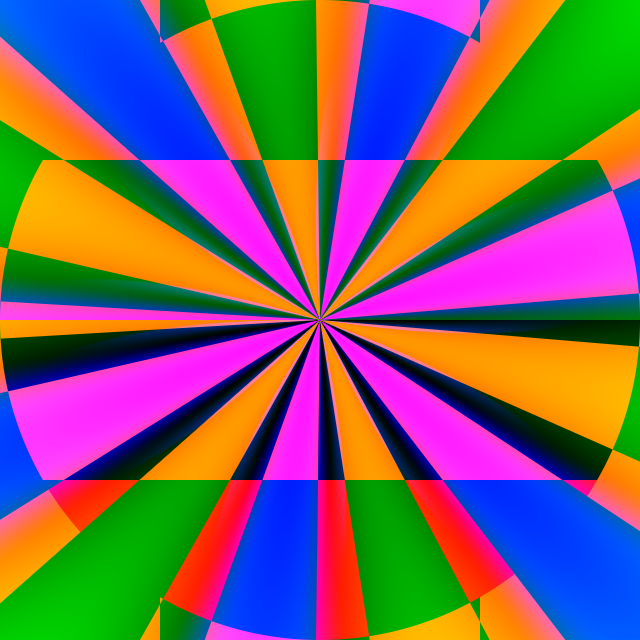
This background is drawn by a WebGL 2 fragment shader. Its source:

```glsl
#version 300 es
precision highp float;
// Psychedelic sunburst: smooth green and blue waves run around the centre,
// while the red channel is a hard ray pattern that is inverted inside
// a horizontal band of the disc and a vertical band beyond it.

uniform vec2 u_resolution;
out vec4 outColor;

const float TAU = 6.2831853;
const float DISC_RADIUS = 1.0;
const float BAND_HALF = 0.5;        // half size of both inverting bands
const float RAY_LEVEL = 0.5;        // wave height where a red ray begins
const float GREEN_MEAN = 0.33;
const float GREEN_SWING = 0.25;
const float GREEN_GROWTH = 0.14;    // brightening away from the centre
const float LOWER_SHADE = 0.33;     // green removed in the lower half disc
const vec2 BLUE_RANGE = vec2(-0.1, 0.85);
const float RIDGE_START = -0.75;    // wave height of the thin pink ridge
const float RIDGE_DRIFT = 1.0;
const float RIDGE_WIDTH = 0.6;
const float RIDGE_BLUE = 0.68;

// Antialiased coverage of a signed distance, positive inside.
float cover(float dist, float pixel) {
  return clamp(dist / pixel + 0.5, 0.0, 1.0);
}

// Soft-edged exclusive or.
float invertWhere(float value, float mask) {
  return mix(value, 1.0 - value, mask);
}

void main() {
  float size = min(u_resolution.x, u_resolution.y);
  float pixel = 2.0 / size;
  vec2 p = (2.0 * gl_FragCoord.xy - u_resolution) / size;
  float radius = max(length(p), 0.0001);
  float angle = atan(p.y, p.x);
  float wave = sin(TAU * angle);

  // Hard rays; the slope turns wave height into distance
  float slope = TAU * sqrt(1.0 - RAY_LEVEL * RAY_LEVEL) / radius;
  float rays = cover((abs(wave) - RAY_LEVEL) / slope, pixel);

  // Disc and bands that swap the red channel
  float disc = cover(DISC_RADIUS - radius, pixel);
  vec2 bands = vec2(cover(BAND_HALF - abs(p.x), pixel),
                    cover(BAND_HALF - abs(p.y), pixel));
  float red = invertWhere(rays, 1.0 - mix(bands.x, bands.y, disc));

  // Green wave, shaded between the rays in the lower half disc
  float lowerDisc = cover(-p.y, pixel) * disc;
  float green = GREEN_MEAN - GREEN_SWING * wave
              + GREEN_GROWTH * radius * radius
              - LOWER_SHADE * lowerDisc * (1.0 - rays);

  // Blue wave plus a ridge that drifts and fades with radius
  float blue = smoothstep(BLUE_RANGE.x, BLUE_RANGE.y, wave);
  float ridgeEdge = RIDGE_START + RIDGE_DRIFT * radius * radius;
  float ridge = smoothstep(ridgeEdge - 0.04, ridgeEdge + 0.04, wave)
              * (1.0 - smoothstep(ridgeEdge, ridgeEdge + RIDGE_WIDTH, wave));
  blue += RIDGE_BLUE * ridge * (1.0 - smoothstep(0.15, 0.9, radius));

  outColor = vec4(clamp(vec3(red, green, blue), 0.0, 1.0), 1.0);
}
```
